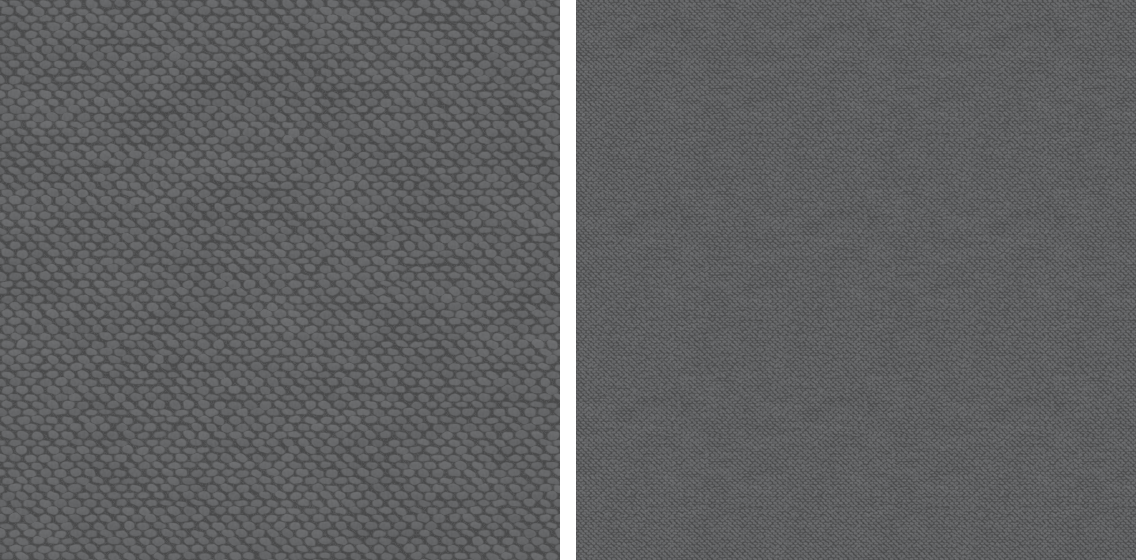
Left: one tile. Right: repeated 3 by 3.
Write a Shadertoy shader that draws this texture.

```glsl
// Plain-woven charcoal fabric: staggered oval thread bumps with fuzzy fibres.

const float COLUMNS = 37.0;  // bumps across
const float ROWS = 74.0;     // staggered rows, even so that they tile

const vec3 GAP_COLOR = vec3(0.292, 0.294, 0.297);
const vec3 THREAD_COLOR = vec3(0.405, 0.409, 0.416);

vec2 hash22(vec2 p) {
    vec3 q = fract(p.xyx * vec3(0.1031, 0.1030, 0.0973));
    q += dot(q, q.yzx + 33.33);
    return fract((q.xx + q.yz) * q.zy);
}

// Dot product of a lattice gradient with the offset to it
float latticeDot(vec2 cell, vec2 offset, vec2 period) {
    float angle = 6.2832 * hash22(mod(cell, period) + 7.0).x;
    return dot(vec2(cos(angle), sin(angle)), offset);
}

// Gradient noise, about -0.7 to 0.7, wrapping after a whole period
float gradientNoise(vec2 p, vec2 period) {
    vec2 i = floor(p), f = p - i;
    vec2 w = f * f * f * (f * (f * 6.0 - 15.0) + 10.0);
    vec2 e = vec2(1.0, 0.0);
    float bottom = mix(latticeDot(i, f, period),
                       latticeDot(i + e, f - e, period), w.x);
    float top = mix(latticeDot(i + e.yx, f - e.yx, period),
                    latticeDot(i + 1.0, f - 1.0, period), w.x);
    return mix(bottom, top, w.y);
}

float tiledNoise(vec2 uv, vec2 frequency) {
    return gradientNoise(uv * frequency, frequency);
}

// Thin bright lines along the zero crossings of the noise
float fibres(vec2 uv, vec2 frequency, float width) {
    return 1.0 - smoothstep(0.0, width, abs(tiledNoise(uv, frequency)));
}

// Soft coverage of one tilted oval bump; lengths in column widths
float bump(vec2 offset, vec2 radii, float tilt, float softness) {
    offset.y -= tilt * offset.x;
    vec2 q = abs(offset) / radii;
    float d = (pow(pow(q.x, 2.2) + pow(q.y, 2.2), 1.0 / 2.2) - 1.0) * radii.y;
    return 1.0 - smoothstep(-softness, softness, d);
}

// Returns coverage of the nearest bump and its tone variation
vec2 weave(vec2 uv, float softness) {
    vec2 p = uv * vec2(COLUMNS, ROWS);
    float baseRow = floor(p.y);
    vec2 best = vec2(0.0);
    for (int j = -1; j <= 1; j++) {
        float row = baseRow + float(j);
        float stagger = 0.5 * mod(row, 2.0);
        float baseColumn = floor(p.x - stagger);
        for (int i = -1; i <= 1; i++) {
            vec2 cell = vec2(baseColumn + float(i), row);
            vec2 id = mod(cell, vec2(COLUMNS, ROWS));
            vec2 shift = hash22(id + 101.0) - 0.5;
            vec2 size = hash22(id + 307.0) - 0.5;
            vec2 tone = hash22(id + 503.0) - 0.5;

            // Yarn thickness drifts along each row
            float yarn = gradientNoise(vec2(id.x * 6.0 / COLUMNS, id.y + 0.5),
                                       vec2(6.0, ROWS));
            vec2 center = cell + 0.5 + vec2(stagger, 0.0) + shift * vec2(0.13, 0.2);
            vec2 offset = (p - center) * vec2(1.0, COLUMNS / ROWS);
            vec2 radii = vec2(0.395, 0.247) * (1.0 + size * vec2(0.2, 0.22));
            radii.y *= 1.0 + 0.38 * yarn;
            float cover = bump(offset, radii, -0.1 + 0.35 * tone.x, softness);
            float shade = tone.y * 0.025 + 0.05 * offset.y;
            if (cover > best.x) best = vec2(cover, shade);
        }
    }
    return best;
}

void mainImage(out vec4 fragColor, in vec2 fragCoord) {
    vec2 uv = fragCoord / iResolution.xy;
    float pixel = COLUMNS / min(iResolution.x, iResolution.y);

    // Ragged thread outlines
    vec2 ragged = vec2(tiledNoise(uv, vec2(90.0)),
                       tiledNoise(uv + 0.37, vec2(96.0))) * 0.0022;
    vec2 thread = weave(uv + ragged, max(0.065, 0.7 * pixel));

    // Loose fibres lighten the gaps
    float fuzz = max(fibres(uv, vec2(84.0, 96.0), 0.09),
                     fibres(uv + 0.21, vec2(118.0, 92.0), 0.09));
    float cover = max(thread.x, 0.32 * fuzz);
    vec3 color = mix(GAP_COLOR, THREAD_COLOR, cover) + thread.y * thread.x;

    // Fine vertical grain and broad uneven dye
    float grain = tiledNoise(uv, vec2(230.0, 120.0)) + tiledNoise(uv, vec2(256.0, 240.0));
    float dye = tiledNoise(uv, vec2(5.0, 9.0)) + 0.7 * tiledNoise(uv, vec2(4.0, 37.0));
    color += 0.014 * grain + 0.014 * dye;

    fragColor = vec4(clamp(color, 0.0, 1.0), 1.0);
}
```
